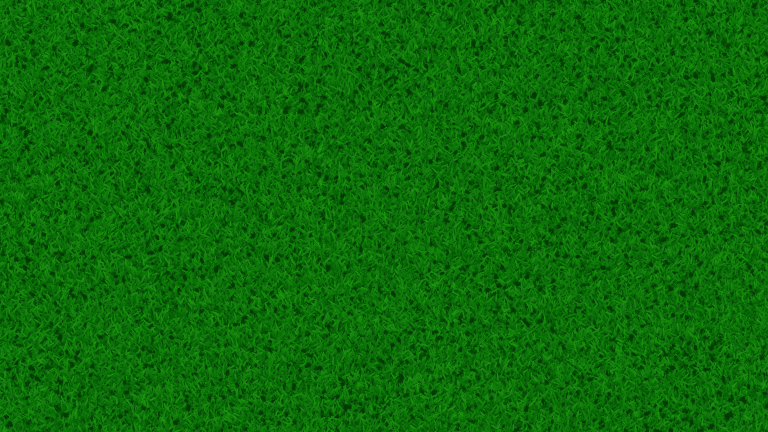
Reproduce this texture procedurally as a WebGL 2 fragment shader.

```glsl
#version 300 es
precision highp float;
// Dense lawn seen from above: layered short blades, bright tufts, dark pits.

uniform vec2 u_resolution;
out vec4 fragColor;

// Lengths are fractions of the canvas height.
const int   LAYERS       = 5;
const float CELL         = 0.0112;  // one blade per cell and layer
const float HALF_LENGTH  = 0.0080;
const float HALF_WIDTH   = 0.0023;
const float TIP_TAPER    = 0.55;
const float LEAN         = 1.25;    // largest tilt from upright, radians
const float CLUMP_CELL   = 0.0200;  // one pit or tuft per cell
const float CLUMP_RADIUS = 0.0100;
const float STRETCH      = 1.5;
const float PIT_SHARE    = 0.42;    // share of cells that hold a pit
const float PIT_DEPTH    = 0.62;
const float TUFT_GAIN    = 0.17;
const float TUFT_SIZE    = 1.4;     // tuft radius relative to a pit

// Tones run from 0 (shadow) through 0.5 (mid) to 1 (light).
const float SOIL_TONE    = 0.08;
const float LOW_TONE     = 0.36;
const float HIGH_TONE    = 0.69;
const float TONE_SPREAD  = 0.54;
const float TIP_GLOW     = 0.26;
const vec3  SHADOW_GREEN = vec3(0.015, 0.22, 0.015);
const vec3  MID_GREEN    = vec3(0.038, 0.43, 0.030);
const vec3  LIGHT_GREEN  = vec3(0.115, 0.58, 0.060);

// Integer hash giving three values in 0..1.
vec3 hash3(vec2 cell, int seed) {
    uvec3 v = uvec3(ivec3(ivec2(cell), seed)) * 1664525u + 1013904223u;
    v.x += v.y * v.z;
    v.y += v.z * v.x;
    v.z += v.x * v.y;
    v ^= v >> 16u;
    v.x += v.y * v.z;
    v.y += v.z * v.x;
    v.z += v.x * v.y;
    return vec3(v >> 8u) / 16777216.0;
}

// Returns coverage in x and position from root to tip in y.
vec2 blade(vec2 p, float angle, float halfLength, float pixel) {
    vec2 dir = vec2(sin(angle), cos(angle));
    float along = clamp(dot(p, dir), -halfLength, halfLength);
    float height = 0.5 + 0.5 * along / halfLength;
    float width = HALF_WIDTH * (1.0 - TIP_TAPER * height);
    float dist = length(p - dir * along) - width;
    return vec2(clamp(0.5 - dist / pixel, 0.0, 1.0), height);
}

// Paints one layer of blades over the given tone.
float addLayer(float tone, vec2 p, int layer, float pixel) {
    vec2 grid = p / CELL + 0.37 * float(layer);
    vec2 home = floor(grid);
    float level = float(layer) / float(LAYERS - 1);
    for (int y = -1; y <= 1; y++) {
        for (int x = -1; x <= 1; x++) {
            vec2 cell = home + vec2(x, y);
            vec3 place = hash3(cell, layer);
            vec3 look = hash3(cell, layer + 40);
            vec2 offset = (grid - cell - place.xy) * CELL;
            float angle = (place.z * 2.0 - 1.0) * LEAN;
            float halfLength = HALF_LENGTH * mix(0.6, 1.0, look.y);
            vec2 shape = blade(offset, angle, halfLength, pixel);
            float bladeTone = mix(LOW_TONE, HIGH_TONE, level)
                + TONE_SPREAD * (look.x - 0.5)
                + TIP_GLOW * (shape.y - 0.5);
            tone = mix(tone, bladeTone, shape.x);
        }
    }
    return tone;
}

// Sums soft ovals at random angles: pits darken, tufts brighten.
float clumpRelief(vec2 p) {
    vec2 grid = p / CLUMP_CELL;
    vec2 home = floor(grid);
    float relief = 0.0;
    for (int y = -1; y <= 1; y++) {
        for (int x = -1; x <= 1; x++) {
            vec2 cell = home + vec2(x, y);
            vec3 place = hash3(cell, 90);
            vec3 look = hash3(cell, 91);
            vec2 offset = (grid - cell - place.xy) * CLUMP_CELL;
            vec2 dir = vec2(sin(place.z * 6.283), cos(place.z * 6.283));
            vec2 oval = vec2(dot(offset, dir), dot(offset, vec2(-dir.y, dir.x)) * STRETCH);
            bool isPit = look.x < PIT_SHARE;
            float radius = CLUMP_RADIUS * mix(0.7, 1.2, look.y) * (isPit ? 1.0 : TUFT_SIZE);
            float gain = isPit ? -PIT_DEPTH * mix(0.4, 1.0, look.z) : TUFT_GAIN * look.z;
            relief += gain * (1.0 - smoothstep(0.25, 1.0, length(oval) / radius));
        }
    }
    return relief;
}

vec3 grassColour(float tone) {
    float t = clamp(tone, 0.0, 1.0) * 2.0;
    return t < 1.0 ? mix(SHADOW_GREEN, MID_GREEN, t)
                   : mix(MID_GREEN, LIGHT_GREEN, t - 1.0);
}

void main() {
    float pixel = 1.0 / u_resolution.y;
    vec2 p = gl_FragCoord.xy * pixel;
    float tone = SOIL_TONE;
    for (int layer = 0; layer < LAYERS; layer++) {
        tone = addLayer(tone, p, layer, pixel);
    }
    fragColor = vec4(grassColour(tone + clumpRelief(p)), 1.0);
}
```
